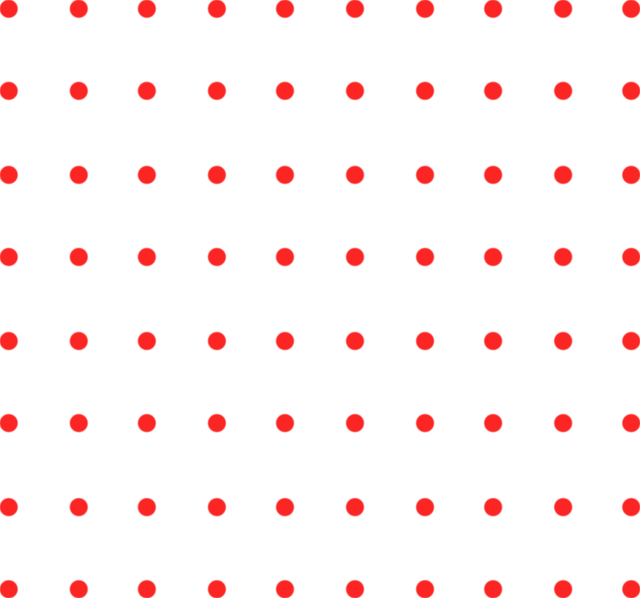
Reproduce this pattern procedurally as a Shadertoy shader.

```glsl
// Red round dots on white, ten across and eight down, on a slightly uneven snapped grid.

void mainImage(out vec4 fragColor, in vec2 fragCoord) {
    // Grid units, measured from the top left corner
    vec2 gridSize = vec2(329.0, 306.0);
    vec2 uv = fragCoord / iResolution.xy;
    vec2 p = vec2(uv.x, 1.0 - uv.y) * gridSize;

    // Nearest dot; its centre snaps to whole units so the gaps alternate
    vec2 pitch = vec2(320.0 / 9.0, 42.5);
    vec2 cell = clamp(round((p - 4.5) / pitch), vec2(0.0), vec2(9.0, 7.0));
    vec2 center = 4.5 + floor(cell * pitch + vec2(0.7, 0.1));

    // Disc with a soft edge at least one pixel wide
    float dist = length(p - center) - 4.6;
    float soft = max(0.6, gridSize.x / iResolution.x);
    float dotMask = 1.0 - smoothstep(-soft, soft, dist);

    fragColor = vec4(mix(vec3(1.0), vec3(0.985, 0.145, 0.14), dotMask), 1.0);
}
```
